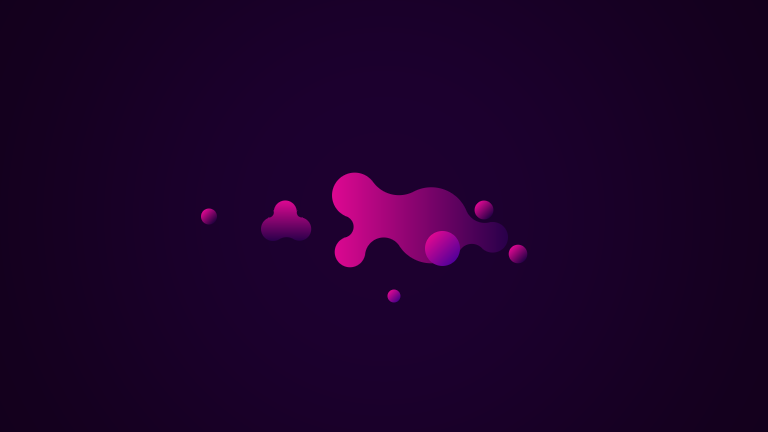
Reproduce this background procedurally as a WebGL 2 fragment shader.

```glsl
#version 300 es
precision highp float;
// Glossy magenta liquid blob, clover and beads floating on a dark violet vignette.

uniform vec2 u_resolution;
out vec4 fragColor;

// Lengths are fractions of the canvas height, measured from its centre.
// Discs are stored as (x, y, radius).
const vec3 HEAD = vec3(-0.0678, 0.0479, 0.0525);
const vec3 FOOT = vec3(-0.0787, -0.0833, 0.0354);
const vec3 BODY = vec3(0.1095, -0.0215, 0.0880);
const vec3 TAIL = vec3(0.2516, -0.0493, 0.0354);

const vec3 CLOVER_TOP = vec3(-0.2285, 0.0093, 0.0266);
const vec3 CLOVER_LEFT = vec3(-0.2569, -0.0301, 0.0278);
const vec3 CLOVER_RIGHT = vec3(-0.1956, -0.0301, 0.0271);

const vec3 BACK_CENTRE = vec3(0.112, 0.0, 0.186);
const vec3 BACK_EDGE = vec3(0.075, 0.0, 0.110);
const vec3 PINK = vec3(0.87, 0.03, 0.57);
const vec3 PLUM = vec3(0.16, 0.0, 0.29);
const vec3 DUSK = vec3(0.13, 0.0, 0.24);
const vec3 VIOLET = vec3(0.32, 0.0, 0.60);

const int BEAD_COUNT = 5;
const vec3 BEADS[BEAD_COUNT] = vec3[](
    vec3(-0.4051, -0.0012, 0.0185), vec3(0.2315, 0.0139, 0.0218),
    vec3(0.3102, -0.0880, 0.0215), vec3(0.0231, -0.1852, 0.0150),
    vec3(0.1354, -0.0752, 0.0405));
const float BEAD_GLOW[BEAD_COUNT] = float[](0.0, 0.1, 0.1, 0.8, 1.0);

const float OVERLAP = 0.004; // hides seams between neighbouring triangles
const float FAR = 1e3;

float disc(vec2 p, vec3 c) {
    return length(p - c.xy) - c.z;
}

// Signed distance to the line a-b, negative on its left.
float edge(vec2 p, vec2 a, vec2 b) {
    return dot(p - a, normalize(vec2(b.y - a.y, a.x - b.x)));
}

// Counter-clockwise triangle, slightly inflated.
float triangle(vec2 p, vec2 a, vec2 b, vec2 c) {
    return max(edge(p, a, b), max(edge(p, b, c), edge(p, c, a))) - OVERLAP;
}

// Fills the gap left of a-b, and carves it with a disc tangent to both ends.
void fillet(vec2 p, vec3 a, vec3 b, float radius, inout float web, inout float cut) {
    float span = distance(a.xy, b.xy);
    vec2 along = (b.xy - a.xy) / span;
    float ra = a.z + radius;
    float rb = b.z + radius;
    float x = (ra * ra - rb * rb + span * span) / (2.0 * span);
    float y = sqrt(max(ra * ra - x * x, 0.0));
    vec2 centre = a.xy + along * x + vec2(-along.y, along.x) * y;
    web = min(web, triangle(p, a.xy, b.xy, centre));
    cut = min(cut, disc(p, vec3(centre, radius)));
}

float blob(vec2 p) {
    float web = triangle(p, FOOT.xy, BODY.xy, HEAD.xy);
    float cut = FAR;
    fillet(p, HEAD, BODY, 0.0741, web, cut);
    fillet(p, BODY, TAIL, 0.0463, web, cut);
    fillet(p, TAIL, BODY, 0.0324, web, cut);
    fillet(p, BODY, FOOT, 0.0433, web, cut);
    fillet(p, FOOT, HEAD, 0.0255, web, cut);
    float discs = min(min(disc(p, HEAD), disc(p, FOOT)), min(disc(p, BODY), disc(p, TAIL)));
    return min(discs, max(web, -cut));
}

float clover(vec2 p) {
    float web = triangle(p, CLOVER_LEFT.xy, CLOVER_RIGHT.xy, CLOVER_TOP.xy);
    float cut = FAR;
    fillet(p, CLOVER_TOP, CLOVER_RIGHT, 0.0116, web, cut);
    fillet(p, CLOVER_RIGHT, CLOVER_LEFT, 0.0324, web, cut);
    fillet(p, CLOVER_LEFT, CLOVER_TOP, 0.0116, web, cut);
    float discs = min(disc(p, CLOVER_TOP), min(disc(p, CLOVER_LEFT), disc(p, CLOVER_RIGHT)));
    return min(discs, max(web, -cut));
}

// Antialiased coverage of a signed distance.
float cover(float d) {
    return clamp(0.5 - d * u_resolution.y, 0.0, 1.0);
}

void main() {
    vec2 p = (gl_FragCoord.xy - 0.5 * u_resolution) / u_resolution.y;

    // Vignette
    vec3 color = mix(BACK_CENTRE, BACK_EDGE, smoothstep(0.15, 1.1, length(p)));

    // Large blob fades from left to right, the clover from top to bottom
    float blobFade = clamp((p.x - HEAD.x + HEAD.z) / 0.407, 0.0, 1.0);
    color = mix(color, mix(PINK, PLUM, blobFade), cover(blob(p)));
    float cloverFade = clamp((CLOVER_TOP.y + CLOVER_TOP.z - p.y) / 0.094, 0.0, 1.0);
    color = mix(color, mix(PINK, PLUM, cloverFade), cover(clover(p)));

    // Beads are lit from the upper left
    for (int i = 0; i < BEAD_COUNT; i++) {
        vec3 bead = BEADS[i];
        vec2 q = (p - bead.xy) / bead.z;
        float fade = clamp(0.5 + 0.5 * dot(q, normalize(vec2(1.0, -1.0))), 0.0, 1.0);
        vec3 shade = mix(DUSK, VIOLET, BEAD_GLOW[i]);
        color = mix(color, mix(PINK, shade, fade), cover(disc(p, bead)));
    }

    fragColor = vec4(color, 1.0);
}
```
